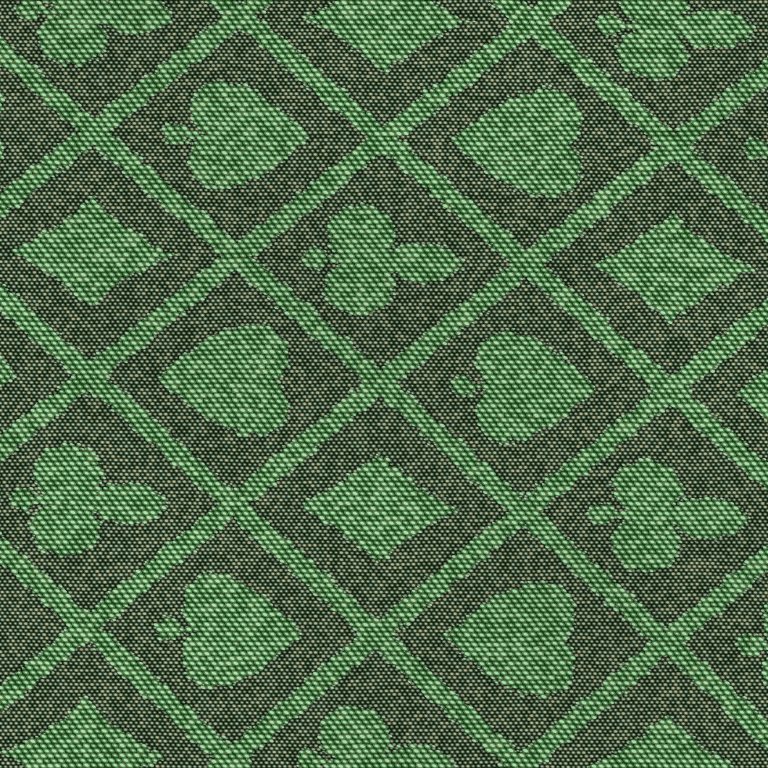
Give the GLSL for this pattern, as a Shadertoy shader.

```glsl
const vec2  PERIOD      = vec2(0.378, 0.323);   // lattice period, canvas units
const vec2  ORIGIN      = vec2(0.495, 0.499);   // one lattice crossing
const vec2  SKEW        = vec2(0.014, -0.026);  // slight tilt of the cloth
const float RECEDE      = 0.045;                // rows close up towards the top
const float BAND_HALF   = 0.0132;               // half width of the lattice bands
const float MOTIF       = 0.0715;               // half height of a motif
const vec2  GROUND_FREQ = vec2(146.0, 216.0);   // stitches per canvas, ground
const vec2  RAISED_FREQ = vec2(106.0, 158.0);   // stitches per canvas, raised
const vec2  GROUND_AXES = vec2(0.68, 0.52);     // stitch half axes in row heights
const vec2  RAISED_AXES = vec2(0.82, 0.46);
const float GROUND_LEAN = 0.2;                  // stitch lean in radians
const float RAISED_LEAN = 0.38;
const float SHADOW      = 0.16;
const int   SAMPLES     = 3;

const vec3 GROUND_DARK  = vec3(0.05, 0.11, 0.03);
const vec3 GROUND_MID   = vec3(0.27, 0.34, 0.25);
const vec3 GROUND_LIGHT = vec3(0.66, 0.72, 0.64);
const vec3 GROUND_CREAM = vec3(0.72, 0.71, 0.58);
const vec3 RAISED_DARK  = vec3(0.10, 0.24, 0.08);
const vec3 RAISED_MID   = vec3(0.34, 0.52, 0.33);
const vec3 RAISED_LIGHT = vec3(0.68, 0.88, 0.68);
const vec3 FLECK        = vec3(0.46, 0.38, 0.24);

float hash(vec2 p) {
    p = fract(p * vec2(0.1031, 0.1137));
    p += dot(p, p.yx + 33.33);
    return fract((p.x + p.y) * p.x * 17.0);
}

float layeredSines(vec2 p) {
    return 0.5 * sin(p.x + 1.7 * sin(p.y * 0.7))
         + 0.3 * sin(p.y * 1.9 + p.x * 0.6)
         + 0.2 * sin(p.x * 3.1 - p.y * 2.3);
}

// Motifs lie on their side; y points down, half height is 1.
float ellipse(vec2 p, vec2 r) {
    return (length(p / r) - 1.0) * min(r.x, r.y);
}

float diamond(vec2 p) {
    vec2 a = pow(abs(p) / vec2(1.5, 1.03), vec2(0.86));
    return (a.x + a.y - 1.0) * 0.75;
}

float heart(vec2 p) {
    p.y = abs(p.y);
    float t = clamp((p.x + 1.43) / 1.85, 0.0, 1.0);
    float body = max(0.75 * (p.y - sin(t * 1.5708)), max(p.x - 0.42, -1.43 - p.x));
    return min(body, length(p - vec2(0.42, 0.45)) - 0.55);
}

float stem(vec2 p) {
    float knob = ellipse(p + vec2(1.14, 0.0), vec2(0.23, 0.2));
    return min(knob, max(abs(p.y) - 0.06, abs(p.x + 0.85) - 0.25));
}

float spade(vec2 p) {
    return min(heart(vec2(-1.1 * p.x, p.y)), stem(p));
}

float club(vec2 p) {
    float lobes = min(ellipse(p - vec2(-0.38, -0.48), vec2(0.63, 0.52)),
                      ellipse(p - vec2(-0.41, 0.51), vec2(0.63, 0.50)));
    float leaf = ellipse(p - vec2(0.72, 0.03), vec2(0.68, 0.36));
    float core = ellipse(p + vec2(0.2, 0.0), vec2(0.65, 0.24));
    return min(min(lobes, leaf), min(core, stem(p + vec2(0.06, 0.0))));
}

// Signed distance to all raised work: lattice bands and motifs.
float raisedDistance(vec2 p) {
    vec2 c = p - ORIGIN;
    c.y *= 1.0 - RECEDE * c.y;
    vec2 q = (c + SKEW * c.yx) / PERIOD;
    vec2 uv = vec2(q.x + q.y, q.x - q.y);
    vec2 id = floor(uv);

    vec2 toLine = abs(fract(uv + 0.5) - 0.5) / length(1.0 / PERIOD);
    float band = min(toLine.x, toLine.y) - BAND_HALF;

    vec2 center = 0.5 * vec2(id.x + id.y + 1.0, id.x - id.y);
    vec2 local = (q - center) * PERIOD / MOTIF;
    bool evenColumn = mod(id.x, 2.0) < 0.5;
    bool evenRow = mod(id.x - id.y, 2.0) < 0.5;
    float motif = evenRow ? (evenColumn ? spade(local) : heart(local))
                          : (evenColumn ? diamond(local) : club(local));
    return min(band, motif * MOTIF);
}

// Brick-laid leaning stitches: x is height, y a random value per stitch.
vec2 stitches(vec2 p, vec2 freq, vec2 axes, float lean) {
    vec2 g = p * freq;
    g.x += 0.5 * mod(floor(g.y), 2.0);
    vec2 id = floor(g);
    vec2 f = (g - id - 0.5) * vec2(freq.y / freq.x, 1.0);
    vec2 along = vec2(cos(lean), sin(lean));
    f = vec2(dot(f, along), dot(f, vec2(-along.y, along.x)));
    float rnd = hash(id + 41.0);
    return vec2(1.0 - length(f / axes) + 0.30 * (rnd - 0.5), rnd);
}

vec3 yarn(float h, vec3 dark, vec3 mid, vec3 light) {
    vec3 col = mix(dark, mid, smoothstep(-0.10, 0.16, h));
    return mix(col, light, smoothstep(0.36, 0.62, h));
}

vec3 cloth(vec2 p) {
    vec2 w = p + 0.0012 * vec2(layeredSines(p * 17.0), layeredSines(p.yx * 19.0 + 4.0));
    vec2 fine = stitches(w, GROUND_FREQ, GROUND_AXES, GROUND_LEAN);
    vec2 thick = stitches(w, RAISED_FREQ, RAISED_AXES, RAISED_LEAN);

    // Edges step with the stitches and swell like cord.
    float d = raisedDistance(p) - 0.0018 * layeredSines(p * 240.0);
    d -= 0.0045 * (thick.x - 0.2) + 0.004 * (thick.y - 0.5);
    float edge = 0.7 / iResolution.y;

    vec3 thread = mix(GROUND_LIGHT, GROUND_CREAM, step(0.75, fine.y));
    vec3 ground = yarn(fine.x, GROUND_DARK, GROUND_MID, thread);
    ground *= 1.0 - SHADOW * (1.0 - smoothstep(0.0, 0.009, d));
    vec3 raised = yarn(thick.x, RAISED_DARK, RAISED_MID, RAISED_LIGHT);
    float gap = 1.0 - smoothstep(-0.1, 0.2, thick.x);
    raised = mix(raised, FLECK, 0.6 * gap * step(0.8, thick.y));
    raised *= 0.90 + 0.10 * smoothstep(0.0, 0.005, -d);

    vec3 col = mix(raised, ground, smoothstep(-edge, edge, d));
    return col * (1.0 + 0.03 * layeredSines(p * 6.0 + 2.0));
}

void mainImage(out vec4 fragColor, in vec2 fragCoord) {
    vec3 sum = vec3(0.0);
    for (int i = 0; i < SAMPLES * SAMPLES; i++) {
        vec2 offset = (vec2(i % SAMPLES, i / SAMPLES) + 0.5) / float(SAMPLES) - 0.5;
        vec2 p = (fragCoord + offset) / iResolution.y;
        sum += cloth(vec2(p.x, 1.0 - p.y));
    }
    fragColor = vec4(sum / float(SAMPLES * SAMPLES), 1.0);
}
```
